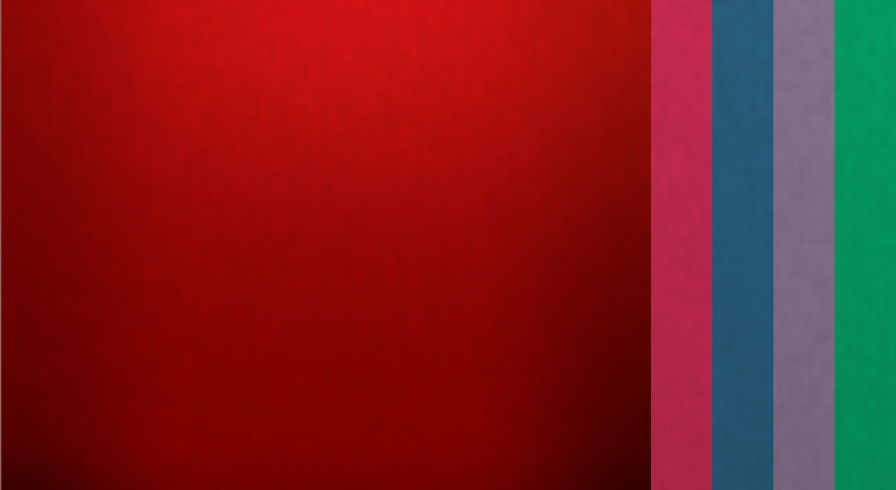
Reproduce this background procedurally as a WebGL 2 fragment shader.

```glsl
#version 300 es
precision highp float;

uniform vec2 u_resolution;
out vec4 outColor;

// Layout, as fractions of the canvas width
const float PANEL_EDGE = 0.7266;
const float STRIPE_WIDTH = 0.0683;
const float LEFT_LINE = 0.0015;

// Colours
const vec3 RED_BASE = vec3(0.49, 0.008, 0.0);
const vec3 RED_GLOW = vec3(0.25, 0.065, 0.072);
const vec3 LINE_COLOR = vec3(0.60, 0.38, 0.37);
const vec3 STRIPES[4] = vec3[4](
    vec3(0.715, 0.150, 0.285),
    vec3(0.145, 0.340, 0.450),
    vec3(0.485, 0.410, 0.510),
    vec3(0.015, 0.565, 0.360));

// Light and texture
const vec2 GLOW_CENTER = vec2(0.40, 1.02);
const vec2 GLOW_SIZE = vec2(0.38, 0.48);
const float SIDE_SHADE = 0.22;
const float CORNER_SHADE = 0.42;
const float STRIPE_SHADE = 0.12;
const float GRAIN = 0.045;

float hash(vec2 p) {
    p = fract(p * vec2(0.1031, 0.1173));
    p += dot(p, p.yx + 33.33);
    return fract((p.x + p.y) * p.x * 7.31);
}

float valueNoise(vec2 p) {
    vec2 cell = floor(p);
    vec2 f = fract(p);
    f = f * f * (3.0 - 2.0 * f);
    float low = mix(hash(cell), hash(cell + vec2(1, 0)), f.x);
    float high = mix(hash(cell + vec2(0, 1)), hash(cell + vec2(1, 1)), f.x);
    return mix(low, high, f.y);
}

// Layered noise centred on zero
float paperGrain(vec2 p) {
    float sum = 0.0;
    float weight = 0.5;
    for (int i = 0; i < 4; i++) {
        sum += weight * (valueNoise(p) - 0.5);
        p = p * 2.03 + 17.7;
        weight *= 0.6;
    }
    return sum;
}

// Red panel lit from above, darker towards its sides and lower corners
vec3 redPanel(vec2 uv) {
    vec2 d = (uv - GLOW_CENTER) / GLOW_SIZE;
    vec3 color = RED_BASE + RED_GLOW * exp(-dot(d, d));
    float x = uv.x / PANEL_EDGE;
    float left = 1.0 - smoothstep(0.0, 0.30, x);
    float right = smoothstep(0.70, 1.0, x);
    float low = 1.0 - uv.y;
    color.r += 0.07 * uv.y * uv.y;
    color.rg += vec2(0.04, 0.03) * right * uv.y * uv.y;
    color *= 1.0 - SIDE_SHADE * left * (0.7 + 0.3 * low);
    color *= 1.0 - right * (0.12 + CORNER_SHADE * low * low);
    color *= 1.0 - 0.35 * left * pow(low, 6.0);
    return color * (1.0 - 0.10 * smoothstep(0.90, 1.0, low));
}

void main() {
    vec2 uv = gl_FragCoord.xy / u_resolution;
    vec2 p = vec2(uv.x * u_resolution.x / u_resolution.y, uv.y);
    float pixel = 1.0 / u_resolution.x;
    vec3 color = redPanel(uv);

    // Vertical stripes with antialiased edges
    float stripeLight = 1.0 + STRIPE_SHADE * (uv.y - 0.5);
    for (int i = 0; i < 4; i++) {
        float edge = PANEL_EDGE + STRIPE_WIDTH * float(i);
        float cover = clamp((uv.x - edge) / pixel + 0.5, 0.0, 1.0);
        color = mix(color, STRIPES[i] * stripeLight, cover);
    }

    // Soft mottling with faint vertical fibres
    float grain = paperGrain(p * 45.0) + 0.5 * paperGrain(p * vec2(90.0, 9.0));
    color *= 1.0 + GRAIN * grain * 2.0;

    // Thin pale line at the left border
    float line = clamp((LEFT_LINE - uv.x) / pixel + 0.5, 0.0, 1.0);
    color = mix(color, LINE_COLOR, line);

    outColor = vec4(clamp(color, 0.0, 1.0), 1.0);
}
```
